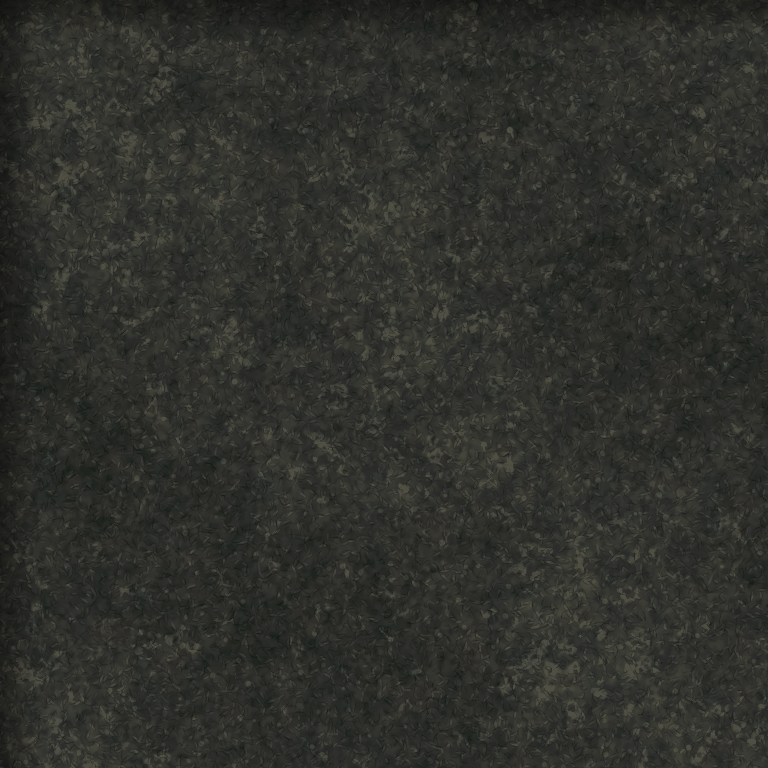
Reproduce this texture procedurally as a three.js fragment shader.

```glsl
// Dark, weathered ground: mottled grey-green litter with tiny leaf slivers,
// thin strands, pale dots and crumbly lichen, shaded at the left and top.
// Cellular noise and layered sines build one tone that a colour ramp maps.
varying vec2 vUv;

const vec3 DARK  = vec3(0.14, 0.15, 0.13);
const vec3 MID   = vec3(0.18, 0.18, 0.17);
const vec3 LIGHT = vec3(0.22, 0.23, 0.20);
const vec3 PALE  = vec3(0.29, 0.29, 0.25);
const vec3 WARMTH = vec3(0.012, 0.0, -0.004);

const float BASE_TONE = 1.17;    // 0 dark, 1 mid, 2 light, 3 pale
const float BROAD_AMOUNT = 0.34;
const float LEAF_CELLS = 62.0;   // cells across the canvas
const float LEAF_AMOUNT = 0.95;
const float STRAND_CELLS = 34.0;
const float STRAND_AMOUNT = 0.7;
const float DOT_CELLS = 46.0;
const float DOT_RADIUS = 0.0036;
const float DOT_AMOUNT = 1.6;
const float LICHEN_CELLS = 58.0;
const float CRUMB_CELLS = 210.0;
const float LICHEN_AMOUNT = 1.5;
const float GRAIN_CELLS = 150.0;
const float GRAIN_AMOUNT = 1.6;
const float EDGE_WIDTH = 0.06;
const float EDGE_SHADE = 0.58;
const float TAU = 6.2832;

vec3 hash3(vec2 p) {
  vec3 q = vec3(dot(p, vec2(127.1, 311.7)), dot(p, vec2(269.5, 183.3)),
                dot(p, vec2(419.2, 371.9)));
  return fract(sin(q) * 43758.55);
}

// Smooth cellular noise: nearby cell values blended, centred on zero.
float cellTone(vec2 p) {
  vec2 cell = floor(p);
  float sum = 0.0, weights = 0.0;
  for (int y = -1; y <= 1; y++) for (int x = -1; x <= 1; x++) {
    vec2 id = cell + vec2(x, y);
    vec3 rnd = hash3(id);
    vec2 d = p - id - rnd.xy;
    float w = exp(-5.0 * dot(d, d));
    sum += w * rnd.z;
    weights += w;
  }
  return sum / weights - 0.5;
}

// Bent, pointed slivers in random directions, each with a dark rim.
float slivers(vec2 p, float halfWidth, float rimDepth) {
  vec2 cell = floor(p);
  float tone = 0.0;
  for (int y = -1; y <= 1; y++) for (int x = -1; x <= 1; x++) {
    vec2 id = cell + vec2(x, y);
    vec3 rnd = hash3(id);
    vec3 look = hash3(id + 57.3);
    vec2 d = p - id - rnd.xy;
    float c = cos(rnd.z * TAU), s = sin(rnd.z * TAU);
    vec2 q = vec2(c * d.x + s * d.y, c * d.y - s * d.x);
    float halfLength = mix(0.25, 0.48, look.x);
    q.y += (look.y - 0.5) * q.x * q.x;
    float along = q.x / halfLength;
    float edge = abs(q.y) - halfWidth * (1.0 - along * along);
    float body = 1.0 - smoothstep(-0.04, 0.04, edge);
    float rim = (1.0 - smoothstep(0.01, 0.12, edge)) * (1.0 - body);
    float side = clamp(q.y / halfWidth, -1.0, 1.0);
    tone += body * (mix(-0.5, 1.2, look.z) + 0.4 * side);
    tone -= rim * rimDepth * (0.7 - 0.5 * side);
  }
  return tone;
}

// Sparse round dots of varied size and strength.
float dots(vec2 p) {
  vec2 cell = floor(p);
  float tone = 0.0;
  for (int y = -1; y <= 1; y++) for (int x = -1; x <= 1; x++) {
    vec2 id = cell + vec2(x, y);
    vec3 rnd = hash3(id + 19.7);
    float strength = smoothstep(0.5, 0.95, rnd.z);
    float radius = DOT_RADIUS * DOT_CELLS * mix(0.6, 1.15, fract(rnd.z * 31.0));
    float edge = length(p - id - rnd.xy) - radius;
    tone = max(tone, strength * (1.0 - smoothstep(-0.04, 0.03, edge)));
  }
  return tone;
}

// Wide light and dark drifts, mostly along one diagonal.
float broadDrift(vec2 p) {
  float drift = cos((p.x + p.y - 1.03) * 6.6 + 0.5 * sin(p.x * 9.0));
  drift += 0.45 * sin(p.x * 11.0 - p.y * 7.0 + 1.2 * sin(p.y * 8.0));
  return drift + 0.3 * sin(p.y * 19.0 + 1.5 * sin(p.x * 15.0));
}

vec3 ramp(float tone) {
  vec3 colour = mix(DARK, MID, clamp(tone, -1.2, 1.0));
  colour = mix(colour, LIGHT, clamp(tone - 1.0, 0.0, 1.0));
  return mix(colour, PALE, clamp(tone - 2.0, 0.0, 1.3));
}

void main() {
  // Mottling from wide to fine
  float drift = BROAD_AMOUNT * broadDrift(vUv);
  float patches = cellTone(vUv * 46.0 + 7.0);
  float tone = BASE_TONE + drift + 0.6 * cellTone(vUv * 15.0);
  tone += 0.95 * patches + GRAIN_AMOUNT * cellTone(vUv * GRAIN_CELLS + 3.0);

  // Strands below, leaf slivers above
  tone += STRAND_AMOUNT * slivers(vUv * STRAND_CELLS + 11.0, 0.045, 0.5);
  for (int i = 0; i < 3; i++) {
    vec2 shift = vec2(23.4, 41.7) * float(i);
    float cells = LEAF_CELLS + 7.0 * float(i);
    tone += LEAF_AMOUNT * slivers(vUv * cells + shift, 0.11, 0.85);
  }

  // Pale dots and clustered lichen crumbs
  tone += DOT_AMOUNT * dots(vUv * DOT_CELLS);
  float cluster = smoothstep(0.2, 0.36, cellTone(vUv * LICHEN_CELLS + 71.0) + 0.14 * drift);
  float crumbs = smoothstep(-0.12, 0.15, cellTone(vUv * CRUMB_CELLS + 5.0));
  tone += LICHEN_AMOUNT * cluster * crumbs;

  // Colour, then shade along the left and top
  vec3 colour = ramp(tone) + WARMTH * patches;
  vec2 inward = smoothstep(vec2(-0.01), vec2(EDGE_WIDTH), vec2(vUv.x, 1.0 - vUv.y));
  colour *= mix(EDGE_SHADE, 1.0, inward.x) * mix(EDGE_SHADE, 1.0, inward.y);
  gl_FragColor = vec4(colour, 1.0);
}
```
